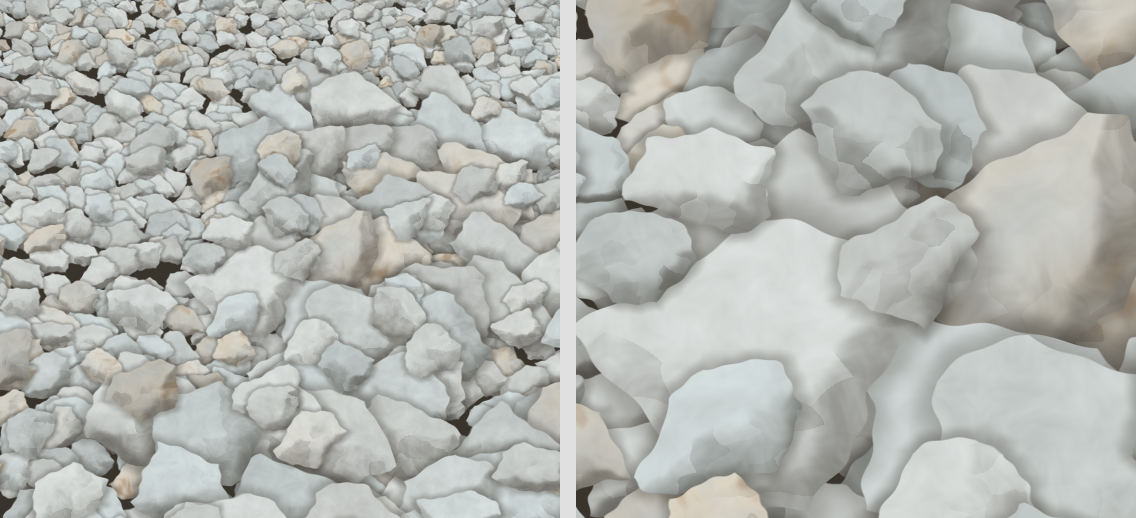
Left: the whole. Right: its middle third, enlarged.
Reproduce this texture procedurally as a Shadertoy shader.

```glsl
// A bank of pale broken quartz stones, fine at the top and coarse at the lower right.

const float TAU = 6.28318;
const vec3 GAP_DARK = vec3(0.22, 0.20, 0.17);
const vec3 QUARTZ = vec3(0.825, 0.842, 0.832);
const vec3 PEACH = vec3(1.02, 0.945, 0.86);
const vec3 COOL = vec3(0.965, 0.99, 1.0);
const vec3 RUST = vec3(0.50, 0.36, 0.24);

// Layers from front to back: near pitch, fall of pitch with height, density, coarse only
const vec4 LAYERS[3] = vec4[3](
    vec4(0.095, 0.062, 0.17, 0.0),
    vec4(0.165, 0.080, 0.85, 1.0),
    vec4(0.080, 0.052, 1.00, 0.0));

vec2 hash2(vec2 p) {
    vec3 q = fract(p.xyx * vec3(0.1031, 0.1030, 0.0973));
    q += dot(q, q.yzx + 33.33);
    return fract((q.xx + q.yz) * q.zy);
}

mat2 turn(float a) {
    float c = cos(a), s = sin(a);
    return mat2(c, -s, s, c);
}

// Layered, mutually bent sines, roughly -1 to 1
float mottle(vec2 p) {
    const mat2 spin = mat2(0.80, -1.56, 1.56, 0.80);
    float sum = 0.0, amp = 0.55;
    for (int i = 0; i < 4; i++) {
        p = spin * p + 3.1;
        p += 0.6 * sin(p.yx * 0.8);
        sum += amp * sin(p.x) * sin(p.y);
        amp *= 0.68;
    }
    return sum;
}

// Cellular noise: a random tilt for each chipped patch
vec2 chipTilt(vec2 p) {
    vec2 base = floor(p - 0.5), tilt = vec2(0.0);
    float nearest = 9.0;
    for (int k = 0; k < 4; k++) {
        vec2 cell = base + vec2(k & 1, k >> 1);
        vec2 h = hash2(cell);
        vec2 away = cell + mix(vec2(0.2), vec2(0.8), h) - p;
        float dist = dot(away, away);
        if (dist < nearest) { nearest = dist; tilt = h.yx - 0.5; }
    }
    return tilt;
}

// Convex faceted stone: xyz = softened facet normal, w = distance to outline
vec4 stone(vec2 d, vec2 id) {
    vec2 start = hash2(id + 9.1);
    vec2 tilt = (start - 0.5) * 0.9;
    float edge = length(d) - 1.0;
    vec3 normal = vec3(-tilt, 1.0) * exp(-20.0 * (0.40 + dot(tilt, d)));
    for (int k = 0; k < 6; k++) {
        vec2 h = hash2(id + float(k) * 1.73 + 0.31);
        float angle = (start.x * 5.0 + float(k) + (h.x - 0.5) * 0.9) * TAU / 6.0;
        vec2 dir = vec2(cos(angle), sin(angle));
        float inside = mix(0.62, 1.0, h.y) - dot(d, dir);
        float slope = mix(0.4, 1.7, fract(h.x * 7.3 + h.y * 5.1));
        edge = max(edge, -inside);
        normal += vec3(dir * slope, 1.0) * exp(-20.0 * inside * slope);
    }
    return vec4(normalize(normal), edge);
}

vec3 stoneColor(vec2 d, vec2 p, vec3 normal, vec2 id) {
    vec2 h = hash2(id + 21.3);
    float cloud = mottle(d * 1.3 + id * 2.7);
    float grain = mottle(p * 55.0 + id);
    normal.xy += 0.40 * chipTilt(d * 2.6 + 0.25 * cloud + id * 7.0);
    normal.xy += 0.10 * vec2(cloud, grain);
    float light = dot(normalize(normal), normalize(vec3(-0.25, 0.75, 0.65)));
    float tone = mix(0.48, 1.03, smoothstep(-0.45, 0.68, light));
    tone *= mix(0.80, 1.0, sqrt(h.x)) * mix(0.80, 1.0, smoothstep(-0.9, 0.0, d.y));
    tone += 0.045 * cloud + 0.04 * grain;
    vec3 tint = mix(COOL, vec3(1.0), smoothstep(0.1, 0.5, h.y));
    tint = mix(tint, PEACH, smoothstep(0.72, 1.0, h.y) * (0.6 + 0.5 * cloud));
    vec3 color = mix(GAP_DARK, QUARTZ, tone) * tint;
    float stain = smoothstep(0.35, 0.9, cloud) * smoothstep(0.8, 0.95, h.y);
    return mix(color, RUST, 0.4 * stain);
}

// Where the coarse blocks lie
float coarseZone(vec2 c) {
    float left = 0.24 + 0.24 * smoothstep(0.35, 0.6, c.y);
    return smoothstep(left - 0.08, left + 0.14, c.x) * (1.0 - smoothstep(0.80, 0.88, c.y));
}

// Adds one layer front to back; rgb = light gathered, a = share still unseen
vec4 pile(vec4 seen, vec2 p, vec4 layer, float seed) {
    float row0 = floor(0.5 - 1.5 * log(layer.x - layer.y * p.y) / layer.y);
    for (int k = 0; k < 15 && seen.a > 0.03; k++) {
        float row = row0 + float(k / 3 - 2);
        float pitch = exp(-layer.y * row / 1.5);
        float shift = hash2(vec2(row, seed)).x;
        float col = floor((p.x - 0.5) / pitch - shift) + float(k % 3 - 1);
        vec2 id = vec2(col, row) + seed * 17.0;
        vec2 jitter = hash2(id) - 0.5, pick = hash2(id + 51.7);
        vec2 center = vec2(0.5 + (col + 0.5 + shift + 0.7 * jitter.x) * pitch,
                           (layer.x - pitch) / layer.y + 0.8 * jitter.y * pitch);
        float radius = pitch * mix(0.62, 1.0, pick.y);
        vec2 d = turn(jitter.x * 1.3) * (p - center) / radius;
        d.y *= 1.3;
        if (dot(d, d) > 1.6) continue;
        if (pick.x > layer.z * mix(1.0, coarseZone(center), layer.w)) continue;
        d += 0.035 * sin(d.yx * 7.0 + id) + 0.015 * sin(d.yx * 19.0 + id.yx);
        vec4 s = stone(d, id);
        float soft = 1.1 / (iResolution.y * radius);
        float cover = 1.0 - smoothstep(-soft, soft, s.w);
        if (cover > 0.0) seen.rgb += seen.a * cover * stoneColor(d, p, s.xyz, id);
        seen.a *= 1.0 - cover;
        // Contact shadow on whatever lies behind
        float shadow = 0.30 * (1.0 - smoothstep(-0.02, 0.22, s.w));
        seen.rgb += seen.a * shadow * GAP_DARK;
        seen.a *= 1.0 - shadow;
    }
    return seen;
}

void mainImage(out vec4 fragColor, in vec2 fragCoord) {
    vec2 p = fragCoord / iResolution.y;
    vec4 seen = vec4(0.0, 0.0, 0.0, 1.0);
    for (int i = 0; i < 3; i++) seen = pile(seen, p, LAYERS[i], float(i) + 1.0);
    fragColor = vec4(clamp(seen.rgb + seen.a * GAP_DARK, 0.0, 1.0), 1.0);
}
```
